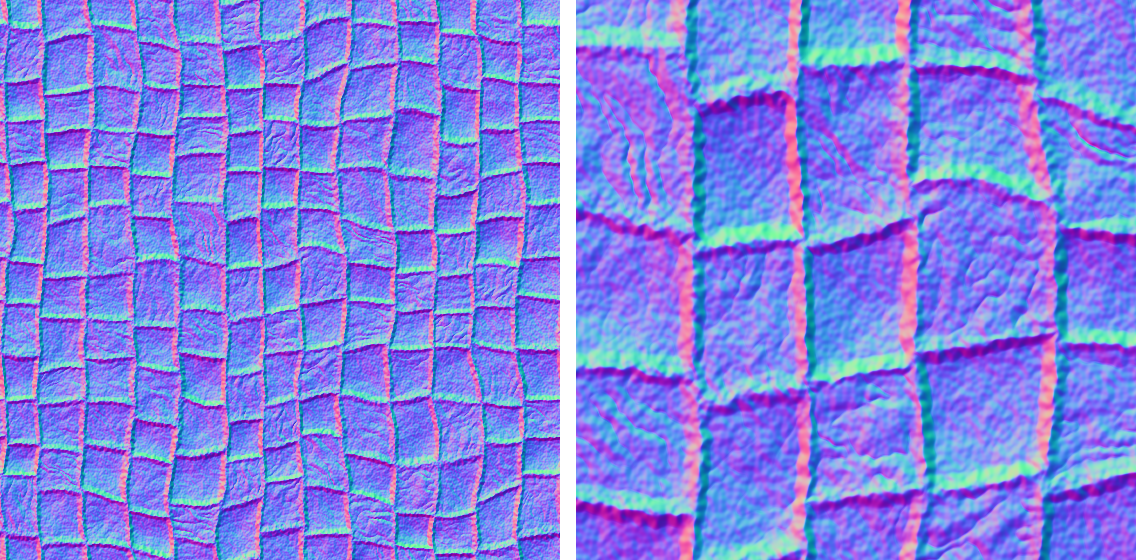
Left: the whole. Right: its middle third, enlarged.
Reproduce this texture map procedurally as a WebGL 2 fragment shader.

```glsl
#version 300 es
precision highp float;
// Tileable normal map of a rough woven surface: 13 by 12 uneven, pillowed strips.

uniform vec2 u_resolution;
out vec4 fragColor;

const vec2 GRID = vec2(13.0, 12.0);   // cells across and down
const float SAMPLE_STEP = 0.012;      // slope sampling distance, in cells
const float COLUMN_JITTER = 0.16;
const float COLUMN_SHIFT = 0.45;      // row offset shared by a whole column
const float ROW_JITTER = 0.3;

float hash(vec2 cell, float seed) {
    uvec2 q = uvec2(ivec2(cell)) * uvec2(1597u, 3812u) + uint(seed) * 7919u;
    uint n = (q.x ^ (q.y * 2531u)) * 747796405u + 289133u;
    n = ((n >> 15) ^ n) * 277803u;
    n = ((n >> 13) ^ n) * 668265u;
    return float((n >> 8) & 65535u) / 65535.0;
}

vec2 gradientAt(vec2 cell, vec2 period, float seed) {
    float angle = 6.28318 * hash(mod(cell, period), seed);
    return vec2(cos(angle), sin(angle));
}

// Periodic gradient noise, roughly -0.7 to 0.7
float noise(vec2 p, vec2 period, float seed) {
    vec2 i = floor(p), f = p - i;
    vec2 w = f * f * f * (f * (f * 6.0 - 15.0) + 10.0);
    vec2 e = vec2(1.0, 0.0);
    float a = dot(gradientAt(i, period, seed), f);
    float b = dot(gradientAt(i + e.xy, period, seed), f - e.xy);
    float c = dot(gradientAt(i + e.yx, period, seed), f - e.yx);
    float d = dot(gradientAt(i + e.xx, period, seed), f - e.xx);
    return mix(mix(a, b, w.x), mix(c, d, w.x), w.y);
}

float cellNoise(vec2 p, float scale, float seed) {
    return noise(p * scale, GRID * scale, seed);
}

// Bends the straight grid: broad drift, per-cell wobble, ragged edges
vec2 warp(vec2 p) {
    vec2 broad = p / GRID * 4.0;
    vec2 drift = vec2(noise(broad, vec2(4.0), 1.0), noise(broad, vec2(4.0), 2.0));
    vec2 wobble = vec2(cellNoise(p, 1.0, 3.0), cellNoise(p, 1.0, 4.0));
    vec2 ragged = vec2(cellNoise(p, 11.0, 5.0), cellNoise(p, 11.0, 6.0));
    return p + vec2(0.35, 0.6) * drift + 0.13 * wobble + 0.035 * ragged;
}

float columnEdge(float i) {
    return i + COLUMN_JITTER * hash(vec2(mod(i, GRID.x), 0.0), 11.0);
}

float rowEdge(vec2 cell) {
    vec2 id = mod(cell, GRID);
    return cell.y + COLUMN_SHIFT * hash(vec2(id.x, 0.0), 19.0) + ROW_JITTER * hash(id, 12.0);
}

// Bent creases running mostly in one direction within a cell
float wrinkles(vec2 local, vec2 cell) {
    float angle = 3.14159 * hash(cell, 13.0);
    vec2 along = vec2(cos(angle), sin(angle));
    vec2 q = vec2(dot(local, along), dot(local, vec2(-along.y, along.x)));
    vec2 place = 16.0 + cell * 9.0;
    q += 0.16 * noise(local * 3.0 + place, vec2(256.0), 20.0);
    return 0.3 - abs(noise(q * vec2(2.0, 4.5) + place, vec2(256.0), 14.0));
}

float height(vec2 p) {
    vec2 q = warp(p);

    // Locate the jittered cell and the position inside it
    vec2 cell = floor(q);
    if (q.x < columnEdge(cell.x)) cell.x -= 1.0;
    if (q.y < rowEdge(cell)) cell.y -= 1.0;
    vec2 low = vec2(columnEdge(cell.x), rowEdge(cell));
    vec2 high = vec2(columnEdge(cell.x + 1.0), rowEdge(cell + vec2(0.0, 1.0)));
    vec2 uv = (q - low) / (high - low);
    vec2 id = mod(cell, GRID);

    // Over strips stand proud, under strips stay flat and creased
    float over = mod(id.x + id.y, 2.0);
    float lift = clamp(0.05 + 0.5 * over + 0.65 * hash(id, 15.0), 0.1, 1.1);

    // Rounded body with steep sides
    vec2 rise = smoothstep(vec2(0.0), vec2(0.09, 0.13), uv);
    vec2 fall = smoothstep(vec2(0.0), vec2(0.13, 0.09), 1.0 - uv);
    float edge = rise.x * rise.y * fall.x * fall.y;
    vec2 dome = uv * (1.0 - uv);
    float pillow = 0.04 + 0.5 * dome.y + 0.24 * dome.x + 0.05 * uv.x;
    vec2 inset = min(uv, 1.0 - uv);
    float groove = smoothstep(0.0, 0.06, min(inset.x, inset.y));

    // Surface wear, rougher beside the seams
    float lumps = 0.14 * cellNoise(p, 1.0, 21.0) + 0.04 * cellNoise(p, 3.0, 16.0);
    float grain = 0.02 * cellNoise(p, 9.0, 17.0) + 0.0135 * cellNoise(p, 19.0, 18.0);
    float creases = 0.14 * max(1.0 - lift, 0.0) * edge * wrinkles(uv, id);
    return lift * edge * pillow + 0.02 * groove + lumps
         + grain * (1.7 - 0.7 * edge) + creases;
}

void main() {
    vec2 p = gl_FragCoord.xy / u_resolution * GRID;
    vec2 dx = vec2(SAMPLE_STEP, 0.0), dy = dx.yx;
    vec2 slope = vec2(height(p + dx) - height(p - dx),
                      height(p + dy) - height(p - dy)) / (2.0 * SAMPLE_STEP);

    // Encode with green pointing down
    vec3 normal = normalize(vec3(-slope.x, slope.y, 1.0));
    fragColor = vec4(normal * 0.5 + 0.5, 1.0) * vec4(1.0, 1.0, 0.98, 1.0);
}
```
